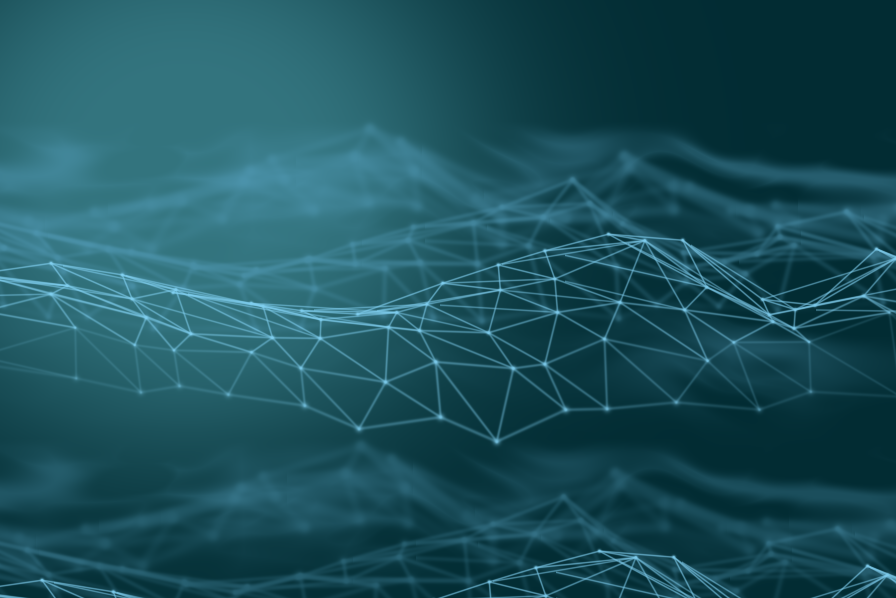
This background is drawn by a Shadertoy shader. Its source:

```glsl
// Teal glow behind rolling wireframe waves, sharp in front and blurred far away.

const vec3 DARK = vec3(0.008, 0.172, 0.200);
const vec3 GLOW = vec3(0.20, 0.455, 0.495);
const vec3 HAZE = vec3(0.34, 0.63, 0.75);
const vec3 LINE = vec3(0.54, 0.86, 1.0);
const float CELL = 0.105;

float hash(vec2 p) {
    return fract(sin(dot(p, vec2(127.1, 311.7))) * 43758.5453);
}

float noise(vec2 p) {
    vec2 i = floor(p), f = fract(p);
    f = f * f * (3.0 - 2.0 * f);
    return mix(mix(hash(i), hash(i + vec2(1, 0)), f.x),
               mix(hash(i + vec2(0, 1)), hash(i + vec2(1, 1)), f.x), f.y);
}

// Thin folded filaments, summed over octaves
float wisps(vec2 p) {
    float sum = 0.0, amp = 0.54;
    for (int i = 0; i < 3; i++) {
        sum += amp * (1.0 - abs(2.0 * noise(p) - 1.0));
        p = mat2(1.6, 0.6, -0.6, 1.6) * p + 7.3;
        amp *= 0.5;
    }
    return smoothstep(0.40, 0.86, sum);
}

float bump(float x, float center, float width) {
    float t = (x - center) / width;
    return exp(-t * t);
}

// Skyline of the wave
float ridge(float x) {
    return 0.50 + 0.062 * bump(x, 0.08, 0.20) + 0.085 * bump(x, 0.98, 0.22)
         + 0.062 * bump(x, 1.09, 0.08) + 0.09 * bump(x, 1.50, 0.10)
         - 0.03 * bump(x, 0.54, 0.10) - 0.03 * bump(x, 1.34, 0.08);
}

// Jittered grid point; rows drop away from the skyline and sag in the middle
vec2 vertex(vec2 id, float seed) {
    float row = id.y;
    vec2 jitter = vec2(hash(id + seed), hash(id + seed + 41.7)) - 0.5;
    float x = (id.x + 0.75 * jitter.x) * CELL;
    float sag = 0.8 + 0.45 * bump(x, 0.78, 0.35);
    float y = mix(0.50, ridge(x), exp(-0.3 * row)) - 0.012 * row * row * sag;
    return vec2(x, y + jitter.y * (0.024 + 0.012 * row));
}

// Soft line; sharpness is the inverse squared width
float segment(vec2 p, vec2 a, vec2 b, float sharpness) {
    vec2 pa = p - a, ba = b - a;
    vec2 v = pa - ba * clamp(dot(pa, ba) / dot(ba, ba), 0.0, 1.0);
    return exp(-dot(v, v) * sharpness);
}

float node(vec2 p, vec2 center, float sharpness) {
    vec2 v = p - center;
    return exp(-dot(v, v) * sharpness);
}

// Triangulated wave mesh with soft lines and glowing nodes
float mesh(vec2 p, float seed, int rows, float blur, float nodeGain) {
    float sum = 0.0, column = floor(p.x / CELL);
    for (int r = 0; r < rows; r++) {
        float row = float(r);
        // Skip rows that cannot reach this height
        if (p.y > 0.70 - 0.025 * row || p.y < 0.40 - 0.065 * row) continue;
        float width = blur * (1.0 + 0.07 * row * row);
        float sharpness = 1.0 / (width * width);
        float fade = exp(-0.2 * row);
        if (r > 2) fade *= 0.25 + 0.75 * bump(p.x, 0.78, 0.36);
        // Corners slide from left to right: a, b above c, d
        vec2 id = vec2(column - 2.0, row);
        vec2 a = vertex(id, seed), c = vertex(id + vec2(0, 1), seed), last = a;
        for (int i = 0; i < 4; i++) {
            vec2 b = vertex(id + vec2(1, 0), seed);
            vec2 d = vertex(id + vec2(1, 1), seed);
            float part = segment(p, a, b, sharpness)
                       + nodeGain * node(p, a, 0.22 * sharpness);
            if (r < rows - 1) {
                part += segment(p, a, c, sharpness) + segment(p, a, d, sharpness);
                // Long struts crowd the skyline
                if (r < 2 && i > 0) part += 0.8 * segment(p, last, d, sharpness);
            }
            sum += part * fade;
            last = a; a = b; c = d;
            id.x += 1.0;
        }
    }
    return sum;
}

void mainImage(out vec4 fragColor, in vec2 fragCoord) {
    vec2 p = fragCoord / iResolution.y;
    float thin = max(0.0013, 0.52 / iResolution.y);

    // Backdrop glow on the left
    float light = bump(p.x, 0.31, 0.53) * bump(p.y, 0.71, 0.50);
    vec3 color = mix(DARK, GLOW, smoothstep(0.0, 0.92, light));

    // The wave stack appears twice, the second one lower
    for (int k = 0; k < 2; k++) {
        float lower = float(k);
        vec2 q = p + lower * vec2(0.015, 0.53);
        float gain = 1.0 - 0.3 * lower;

        // Haze along the far crest and below the near wave
        float crest = smoothstep(0.80, 0.74, q.y) * smoothstep(0.54, 0.70, q.y);
        float trough = bump(q.y, 0.40, 0.07) * (0.15 + 0.85 * bump(q.x, 1.24, 0.17));
        float mask = 0.42 * crest + 0.36 * trough;
        if (mask > 0.004) {
            vec2 flow = vec2(q.x * 4.0, (q.y - 0.6 * ridge(q.x + 0.4)) * 11.0);
            color = mix(color, HAZE, mask * gain * wisps(flow + 3.0));
        }

        // Far, middle and near meshes
        float far = mesh(q - vec2(-0.45, 0.15), 17.0, 3, 0.008, 0.3);
        float middle = mesh(q - vec2(-0.13, 0.07), 5.0, 4, 0.0036, 0.9);
        float near = mesh(q, 0.0, 5, thin, 1.5);
        color = mix(color, HAZE, 0.50 * gain * (1.0 - exp(-0.35 * far)));
        color = mix(color, HAZE, 0.60 * gain * (1.0 - exp(-0.55 * middle)));
        color = mix(color, LINE, 0.88 * (1.0 - exp(-1.0 * near)));
    }
    fragColor = vec4(color, 1.0);
}
```
